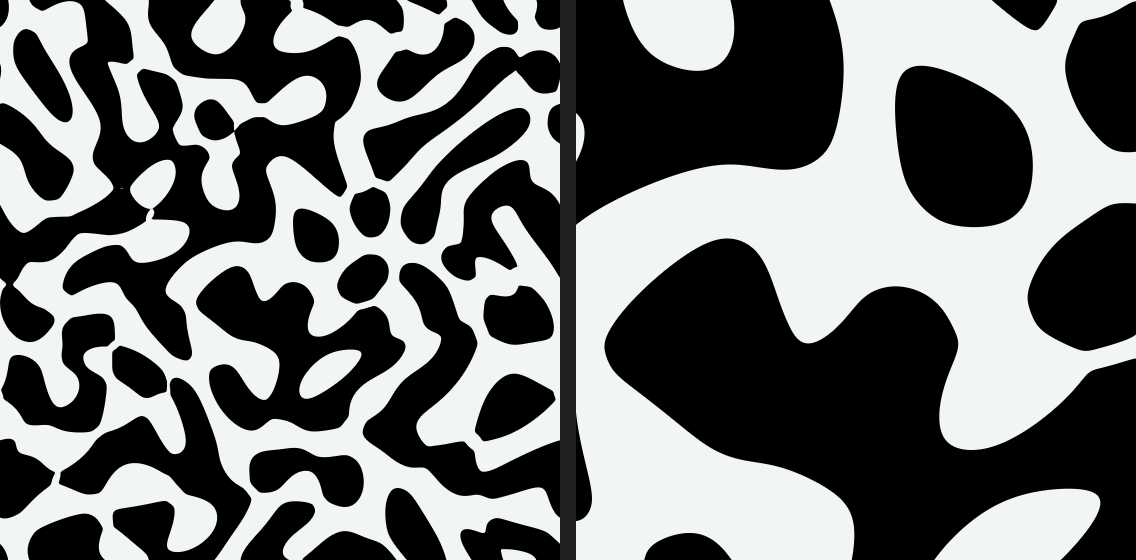
Left: the whole. Right: its middle third, enlarged.
Give the GLSL for this pattern, as a WebGL 1 fragment shader.

```glsl
precision highp float;
// Seamless black and white labyrinth of rounded, branching bands and islands.

uniform vec2 u_resolution;

const vec3 INK = vec3(0.0);
const vec3 PAPER = vec3(0.95, 0.96, 0.96);

const int WAVES = 24;            // layered sines in the field
const float MIN_FREQ = 7.0;      // cycles per tile, lowest wave
const float MAX_FREQ = 10.5;     // cycles per tile, highest wave
const float SEED = 3.0;
const float WARP = 0.03;         // bending of the bands, in tiles
const float FINE_WARP = 0.008;
const float BRIDGE = 0.5;        // strength of paper joints at pinched necks
const float BRIDGE_RANGE = 10.0; // how fast joints fade with field height
const float BRIDGE_SLOPE = 3.0;  // how fast joints fade with field slope
const float LEVEL = 0.21;        // higher leaves more ink

const float TAU = 6.28319;

float hash(float n) {
  return fract(sin(n * 91.73 + SEED * 17.31) * 4375.85);
}

// Bends the tile; whole frequencies keep it periodic.
vec2 bend(vec2 p) {
  vec2 broad = vec2(p.x + 2.0 * p.y, 2.0 * p.x - p.y) + vec2(0.13, 0.58);
  vec2 fine = vec2(4.0 * p.y - p.x, 3.0 * p.x + 2.0 * p.y) + vec2(0.71, 0.27);
  return p + WARP * sin(TAU * broad) + FINE_WARP * sin(TAU * fine);
}

// Signed field: positive on paper, negative on ink.
float labyrinth(vec2 p) {
  vec2 q = bend(p);
  float height = 0.0;
  vec2 slope = vec2(0.0);
  for (int i = 0; i < WAVES; i++) {
    float n = float(i);
    float angle = 0.5 * TAU * (n + hash(n + 0.37)) / float(WAVES);
    float freq = mix(MIN_FREQ, MAX_FREQ, hash(n + 40.61));
    vec2 wave = floor(freq * vec2(cos(angle), sin(angle)) + 0.5);
    float phase = TAU * (dot(wave, q) + hash(n + 80.19));
    height += sin(phase);
    slope += wave * cos(phase);
  }

  // Scale to unit variance, with slope relative to the mean frequency.
  float gain = sqrt(2.0 / float(WAVES));
  height *= gain;
  slope *= gain * 2.0 / (MIN_FREQ + MAX_FREQ);

  // Widen the narrow saddles into rounded paper joints.
  float joint = exp(-BRIDGE_RANGE * height * height
                    - BRIDGE_SLOPE * dot(slope, slope));
  return height + BRIDGE * joint - LEVEL;
}

void main() {
  vec2 texel = 1.0 / u_resolution;
  vec2 uv = gl_FragCoord.xy * texel;

  // Convert the field to a distance in output samples for a smooth edge.
  float field = labyrinth(uv);
  vec2 change = vec2(labyrinth(uv + vec2(texel.x, 0.0)),
                     labyrinth(uv + vec2(0.0, texel.y))) - field;
  float coverage = clamp(field / max(length(change), 0.0001) + 0.5, 0.0, 1.0);

  gl_FragColor = vec4(mix(INK, PAPER, coverage), 1.0);
}
```
